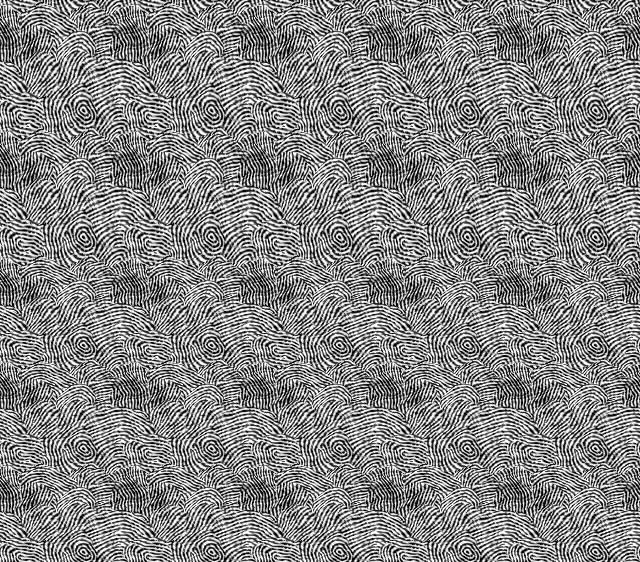
A Shadertoy shader for this pattern:

```glsl
// Tiled patchwork of overlapping fingerprints in black and white ridges.

const float TAU = 6.2831853;
const float COLUMNS = 5.0;
const float TILE_SHIFT = 0.337;      // horizontal offset of the first tile
const float ROW_SPLIT = 0.467;       // rows below this depth are squashed
const float TALL_ROW = 0.2255;
const float SHORT_ROW = 0.184;
const float RIDGES = 33.0;           // ridges across one tile
const float FINE_RIDGES = 38.0;      // ridges in the small upper prints
const float SOFTNESS = 0.95;         // edge blur in pixels
const float INK_BIAS = 0.10;         // above zero widens the white ridges
const float WEAR = 0.32;             // slow change of ridge width
const float BREAKS = 1.2;            // gaps and bridges between ridges
const int DEFECTS = 8;               // ridge forks and ends per print
const float SCALE_GRID = 4.0;        // background patches per tile side
const vec2 STRETCH = vec2(1.14, 0.88);
const vec3 BLACK = vec3(0.01);
const vec3 WHITE = vec3(0.99);

// Each print: centre in the tile, then ridge focus relative to it.
const int PRINTS = 11;
const vec4 PRINT[PRINTS] = vec4[](
    vec4(0.50, 0.27, 0.00, 0.20), vec4(0.04, 0.22, -0.04, 0.25),
    vec4(-0.10, 0.30, 0.60, 0.15), vec4(-0.33, 0.27, -0.50, 0.20),
    vec4(0.26, 0.33, 0.00, 0.14), vec4(0.00, 0.53, 0.40, 0.40),
    vec4(0.30, 0.55, 0.30, 0.35), vec4(-0.42, 0.70, 0.00, 0.33),
    vec4(-0.16, 0.82, -0.15, 0.80), vec4(-0.28, 0.83, 0.09, 0.01),
    vec4(0.21, 0.80, 0.11, 0.02));
const float RADIUS[PRINTS] = float[](
    0.17, 0.24, 0.17, 0.16, 0.15, 0.18, 0.20, 0.30, 0.17, 0.10, 0.21);

vec2 hash2(vec2 p) {
    vec2 k = vec2(dot(p, vec2(127.1, 311.7)), dot(p, vec2(269.5, 183.3)));
    return fract(sin(k) * 4375.85);
}

// Shortest offset on the repeating tile
vec2 wrapTile(vec2 d) { return fract(d + 0.5) - 0.5; }

// Canvas to tile space, y pointing down
vec2 tileSpace(vec2 uv) {
    float depth = 1.0 - uv.y - ROW_SPLIT;
    return vec2(uv.x * COLUMNS - TILE_SHIFT,
                depth / (depth < 0.0 ? TALL_ROW : SHORT_ROW));
}

// Layered sines bend the ridges and the patch outlines
vec2 bend(vec2 p) {
    p += 0.014 * sin(TAU * 3.0 * p.yx + vec2(0.4, 2.1));
    return p + 0.003 * sin(TAU * (8.0 * p.yx + 5.0 * p) + vec2(1.7, 4.0));
}

// Soft spot of heavier or lighter inking
float blot(vec2 p, vec2 centre, float tightness) {
    vec2 d = wrapTile(p - centre);
    return exp(-tightness * dot(d, d));
}

// Uneven ridge width, short breaks and large inked areas
float wearAt(vec2 p) {
    float broad = sin(TAU * (4.0 * p.x + 3.0 * p.y)) * sin(TAU * (2.0 * p.x - 5.0 * p.y) + 1.0);
    float fine = sin(TAU * (17.0 * p.x + 6.0 * p.y) + 3.0 * broad)
               * sin(TAU * (7.0 * p.x - 15.0 * p.y) + 2.0);
    float inked = blot(p, vec2(-0.33, 0.23), 60.0) + 0.7 * blot(p, vec2(-0.10, 0.31), 90.0)
                + 0.7 * blot(p, vec2(0.35, 0.84), 150.0);
    float dry = blot(p, vec2(-0.45, 0.62), 40.0) + blot(p, vec2(0.20, 0.30), 70.0);
    return WEAR * broad + BREAKS * fine * fine * fine - 0.65 * inked + 0.25 * dry;
}

// Rings around the focus; angular defects make ridges fork and end
float ridgePhase(vec2 q, vec2 focus, float ridges, float seed) {
    float pitch = ridges * (0.94 + 0.12 * hash2(vec2(seed, 3.0)).x);
    float phase = TAU * pitch * length((q - focus) * STRETCH);
    for (int i = 0; i < DEFECTS; i++) {
        vec2 defect = 0.42 * (hash2(vec2(seed, float(i) + 7.0)) - 0.5);
        vec2 d = q - defect;
        phase += (i % 2 == 0 ? 1.0 : -1.0) * atan(d.y, d.x + 1e-5);
    }
    return phase;
}

// Cellular patches underneath the prints
float backgroundPhase(vec2 p) {
    vec2 cell = floor(p * SCALE_GRID), bestOffset = vec2(0.0), bestId = vec2(0.0);
    float nearest = 9.0;
    for (int y = -1; y <= 1; y++)
    for (int x = -1; x <= 1; x++) {
        vec2 id = cell + vec2(x, y);
        vec2 wrapped = mod(id, SCALE_GRID);
        vec2 offset = p - (id + 0.15 + 0.7 * hash2(wrapped)) / SCALE_GRID;
        float dist = dot(offset, offset);
        if (dist < nearest) {
            nearest = dist;
            bestOffset = offset;
            bestId = wrapped;
        }
    }
    vec2 focus = vec2(0.5, 0.35) * (hash2(bestId + 11.0) - vec2(0.5, -0.2));
    return ridgePhase(bestOffset, focus, FINE_RIDGES, bestId.x + 5.0 * bestId.y + 20.0);
}

void mainImage(out vec4 fragColor, in vec2 fragCoord) {
    vec2 p = bend(tileSpace(fragCoord / iResolution.xy));
    float pixel = COLUMNS / iResolution.x;
    float blur = SOFTNESS * pixel * TAU * RIDGES;

    // Stack the prints from bottom to top
    float ridge = cos(backgroundPhase(p));
    for (int i = 0; i < PRINTS; i++) {
        vec2 q = wrapTile(p - PRINT[i].xy);
        float cover = 1.0 - smoothstep(-pixel, pixel, length(q) - RADIUS[i]);
        float ridges = PRINT[i].y < 0.4 ? FINE_RIDGES : RIDGES;
        if (cover > 0.0)
            ridge = mix(ridge, cos(ridgePhase(q, PRINT[i].zw, ridges, float(i) + 1.0)), cover);
    }

    float light = smoothstep(-blur, blur, ridge + wearAt(p) + INK_BIAS);
    fragColor = vec4(mix(BLACK, WHITE, light), 1.0);
}
```
